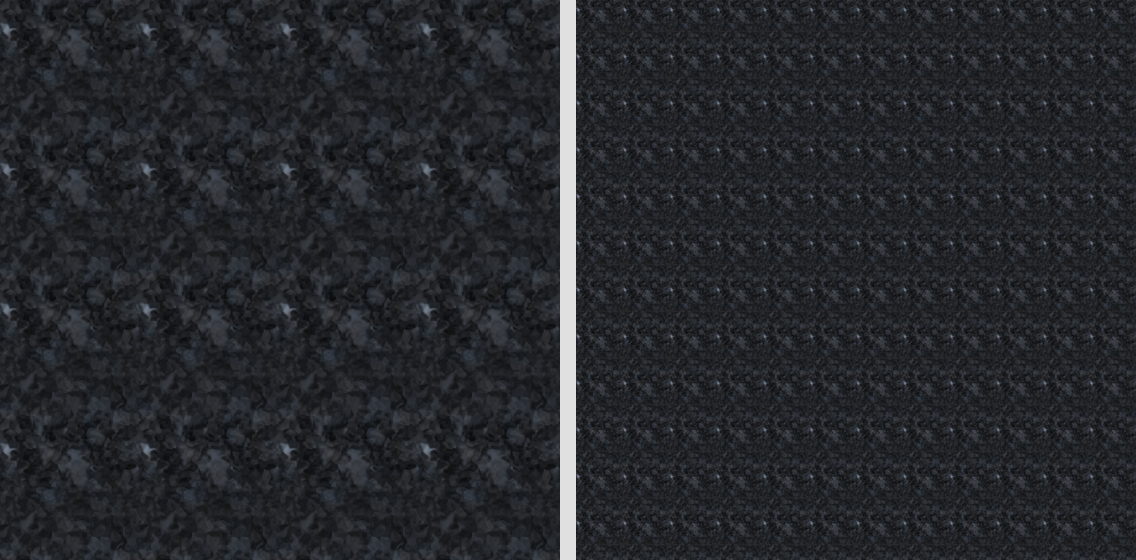
Left, the tile; right, the same tile 3 across and 3 down.
Give the GLSL for this texture, as a Shadertoy shader.

```glsl
#define REPEATS 4.0
#define BASE_TONE 0.143
#define CONTRAST 1.05
#define FLAKE_SOFTNESS 0.016
#define FLAKE_RAGGEDNESS 0.05
#define WARM_TINT vec3(0.99, 1.0, 1.06)
#define COOL_TINT vec3(0.87, 1.0, 1.16)
#define FLAKES 12

// Centre and half size of each mineral flake, in units of one tile
const vec4 flakeShape[FLAKES] = vec4[](
    vec4(0.555, 0.655, 0.060, 0.115), vec4(0.190, 0.255, 0.028, 0.085),
    vec4(0.035, 0.975, 0.024, 0.090), vec4(0.325, 0.765, 0.045, 0.065),
    vec4(0.680, 0.890, 0.052, 0.055), vec4(0.990, 0.850, 0.050, 0.045),
    vec4(0.755, 0.094, 0.045, 0.035), vec4(0.375, 0.430, 0.040, 0.045),
    vec4(0.270, 0.026, 0.020, 0.050), vec4(0.470, 0.945, 0.016, 0.024),
    vec4(0.055, 0.795, 0.020, 0.036), vec4(0.095, 0.780, 0.014, 0.032));

// Lean from the vertical and tone of each flake
const vec2 flakeLook[FLAKES] = vec2[](
    vec2(-0.40, 0.265), vec2(0.50, 0.235), vec2(0.45, 0.235), vec2(-0.35, 0.240),
    vec2(0.20, 0.225), vec2(0.60, 0.215), vec2(1.20, 0.205), vec2(0.30, 0.205),
    vec2(-1.10, 0.220), vec2(1.10, 0.340), vec2(-0.80, 0.560), vec2(1.00, 0.460));

vec3 hash3(vec2 p, float seed) {
    vec3 q = fract(vec3(p.xyx + seed) * vec3(0.1031, 0.1030, 0.0973));
    q += dot(q, q.yxz + 33.33);
    return fract((q.xxy + q.yzz) * q.zyx);
}

// Value noise that wraps after a whole number of cells
float wrappedNoise(vec2 p, float cells, float seed) {
    p *= cells;
    vec2 cell = floor(p);
    vec2 f = fract(p);
    f = f * f * (3.0 - 2.0 * f);
    float a = hash3(mod(cell, cells), seed).x;
    float b = hash3(mod(cell + vec2(1, 0), cells), seed).x;
    float c = hash3(mod(cell + vec2(0, 1), cells), seed).x;
    float d = hash3(mod(cell + vec2(1, 1), cells), seed).x;
    return mix(mix(a, b, f.x), mix(c, d, f.x), f.y);
}

// Crystal grains: random tones blended softly across cell borders
float grains(vec2 p, float cells, float seed) {
    p *= cells;
    vec2 cell = floor(p);
    float sum = 0.0;
    float total = 0.0;
    for (int y = -1; y <= 1; y++)
    for (int x = -1; x <= 1; x++) {
        vec2 neighbour = cell + vec2(x, y);
        vec3 h = hash3(mod(neighbour, cells), seed);
        vec2 offset = neighbour + h.xy - p;
        float weight = exp(-14.0 * dot(offset, offset));
        sum += weight * h.z * h.z;
        total += weight;
    }
    return sum / total;
}

float flakeMask(vec2 p, vec4 shape, float lean) {
    vec2 d = fract(p - shape.xy + 0.5) - 0.5;
    vec2 axis = vec2(sin(lean), cos(lean));
    vec2 q = vec2(dot(d, vec2(axis.y, -axis.x)), dot(d, axis)) / shape.zw;
    float edge = (length(q) - 1.0) * min(shape.z, shape.w);
    return 1.0 - smoothstep(-FLAKE_SOFTNESS, FLAKE_SOFTNESS, edge);
}

void mainImage(out vec4 fragColor, in vec2 fragCoord) {
    vec2 tile = fract(fragCoord / iResolution.xy * REPEATS);

    // Uneven outlines
    vec2 wobble = vec2(wrappedNoise(tile, 22.0, 3.0), wrappedNoise(tile, 22.0, 17.0)) - 0.5;
    vec2 ragged = tile + FLAKE_RAGGEDNESS * wobble;

    // Dark ground of coarse and fine grains
    float coarse = grains(ragged, 14.0, 41.0) - 0.33;
    float medium = grains(ragged, 27.0, 59.0) - 0.33;
    float cloud = wrappedNoise(tile, 7.0, 73.0) - 0.5;
    float fine = wrappedNoise(tile, 52.0, 91.0) - 0.5;
    float detail = 0.085 * coarse + 0.085 * medium + 0.045 * cloud + 0.055 * fine;

    // Calm, darker band below a livelier one
    float lively = 0.5 + 0.5 * cos(6.28319 * (tile.y - 0.8));
    float tone = BASE_TONE - 0.012 + 0.012 * lively;
    tone += detail * CONTRAST * mix(0.75, 1.25, lively);

    // Pale flakes and small glints
    for (int i = 0; i < FLAKES; i++) {
        float mask = flakeMask(ragged, flakeShape[i], flakeLook[i].x);
        tone = mix(tone, flakeLook[i].y + 0.5 * detail, 0.8 * mask);
    }

    // Drift between warm grey and blue grey
    float coolness = wrappedNoise(tile, 11.0, 107.0);
    vec3 tint = mix(WARM_TINT, COOL_TINT, coolness);
    fragColor = vec4(max(tone, 0.05) * tint, 1.0);
}
```
